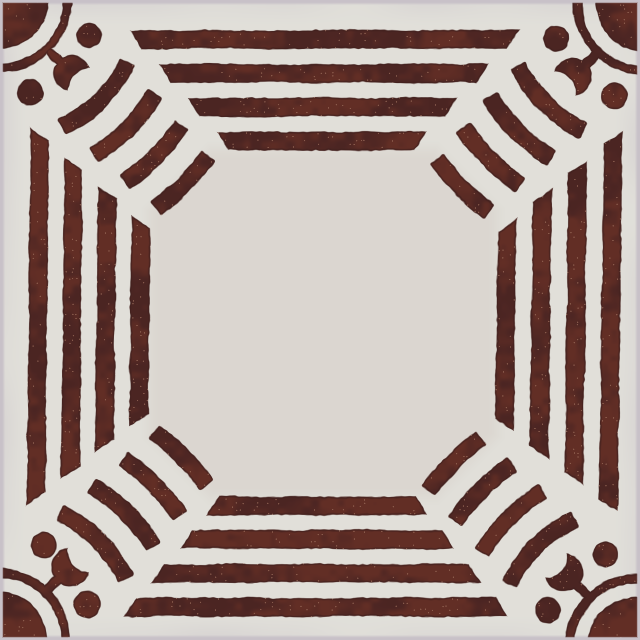
This pattern is drawn by a three.js fragment shader. Its source:

```glsl
varying vec2 vUv;

const vec3 CREAM = vec3(0.882, 0.876, 0.852);
const vec3 CENTER_GREY = vec3(0.859, 0.840, 0.816);
const vec3 LAVENDER = vec3(0.785, 0.758, 0.785);
const vec3 INK = vec3(0.385, 0.180, 0.145);
const vec3 DARK_INK = vec3(0.295, 0.145, 0.135);
const vec3 SPECK = vec3(0.60, 0.42, 0.35);

float hash(vec2 p) {
  vec3 q = fract(vec3(p.xyx) * 0.1031);
  q += dot(q, q.yzx + 33.33);
  return fract((q.x + q.y) * q.z);
}

float noise(vec2 p) {
  vec2 cell = floor(p);
  vec2 f = fract(p);
  f = f * f * (3.0 - 2.0 * f);
  float low = mix(hash(cell), hash(cell + vec2(1.0, 0.0)), f.x);
  float high = mix(hash(cell + vec2(0.0, 1.0)), hash(cell + 1.0), f.x);
  return mix(low, high, f.y);
}

float circle(vec2 p, vec2 center, float radius) {
  return length(p - center) - radius;
}

float segment(vec2 p, vec2 a, vec2 b, float halfWidth) {
  vec2 ab = b - a;
  float t = clamp(dot(p - a, ab) / dot(ab, ab), 0.0, 1.0);
  return length(p - a - ab * t) - halfWidth;
}

// Four parallel bars; p.x runs along the side, p.y inward.
// Each vec2 holds the first value and the step to the next bar.
float sideBars(vec2 p, vec2 depth, vec2 start, vec2 finish, float tilt) {
  float d = 1.0;
  for (int i = 0; i < 4; i++) {
    float n = float(i);
    float across = p.y - depth.x - depth.y * n - tilt * (p.x - 0.5);
    float bevel = 0.65 * across;
    float leftEnd = start.x + start.y * n + bevel - p.x;
    float rightEnd = p.x - finish.x - finish.y * n + bevel;
    float ends = max(leftEnd, rightEnd) * 0.84;
    d = min(d, max(abs(across) - 0.0147, ends));
  }
  return d;
}

// Arched strokes centered on the corner diagonal
float cornerStrokes(vec2 p) {
  float radius = length(p);
  float angle = atan(p.y, p.x) - 0.7854;
  float d = 1.0;
  for (int i = 0; i < 4; i++) {
    float n = float(i);
    float arc = 0.2214 + 0.0618 * n;
    float halfLength = 0.074 - 0.005 * n;
    vec2 box = abs(vec2(angle * arc, radius - arc)) - vec2(halfLength, 0.0137) + 0.003;
    float rounded = length(max(box, 0.0)) + min(max(box.x, box.y), 0.0) - 0.003;
    d = min(d, rounded);
  }
  return d;
}

// Quarter disc, ring, stemmed crescent and two dots
float cornerMotif(vec2 p, vec2 shift, vec2 sideDot) {
  p -= shift;
  float d = min(cornerStrokes(p), length(p) - 0.077);
  d = min(d, abs(length(p) - 0.1055) - 0.0073);
  float crescent = max(circle(p, vec2(0.113, 0.115), 0.029),
                       -circle(p, vec2(0.143, 0.141), 0.0352));
  d = min(d, crescent);
  d = min(d, segment(p, vec2(0.078, 0.081), vec2(0.099, 0.101), 0.0075));
  d = min(d, circle(p, vec2(0.139, 0.056), 0.0202));
  return min(d, circle(p, sideDot, 0.0202));
}

float tileDesign(vec2 p) {
  vec2 r = 1.0 - p;
  float d = sideBars(p, vec2(0.0618, 0.0528), vec2(0.212, 0.045), vec2(0.801, -0.048), 0.0);
  d = min(d, sideBars(vec2(p.x, r.y), vec2(0.0514, 0.0528), vec2(0.203, 0.0436), vec2(0.784, -0.0417), 0.0));
  d = min(d, sideBars(p.yx, vec2(0.0592, 0.0531), vec2(0.2096, 0.0456), vec2(0.7786, -0.041), -0.01));
  d = min(d, sideBars(vec2(p.y, r.x), vec2(0.0456, 0.0547), vec2(0.215, 0.0456), vec2(0.789, -0.0417), 0.013));
  vec2 sideDot = vec2(0.048, 0.1445);
  d = min(d, cornerMotif(p, vec2(0.0), sideDot));
  d = min(d, cornerMotif(vec2(r.x, p.y), vec2(-0.008, 0.005), sideDot));
  d = min(d, cornerMotif(vec2(p.x, r.y), vec2(-0.003, -0.001), vec2(0.071, 0.149)));
  return min(d, cornerMotif(r, vec2(0.005, -0.010), sideDot));
}

vec3 glazeColor(vec2 p, float border) {
  vec2 q = abs(p - vec2(0.505));
  float octagon = max(max(q.x, q.y) - 0.27, (q.x + q.y - 0.445) * 0.707);
  vec3 glaze = mix(CENTER_GREY, CREAM, smoothstep(-0.015, 0.02, octagon));
  float haze = (1.0 - smoothstep(0.0, 0.045, border)) * noise(p * 9.0);
  glaze = mix(glaze, LAVENDER, haze * 0.35);
  return mix(LAVENDER, glaze, smoothstep(0.003, 0.009, border));
}

vec3 inkColor(vec2 p, float d) {
  float mottling = noise(p * 13.0) * 0.65 + noise(p * 75.0) * 0.35;
  vec3 ink = mix(INK, DARK_INK, smoothstep(0.35, 0.75, mottling));
  ink = mix(ink, DARK_INK * 0.85, smoothstep(-0.004, -0.001, d) * 0.7);
  vec2 grid = p * 180.0;
  vec2 cell = floor(grid);
  vec2 center = 0.3 + 0.4 * vec2(hash(cell + 7.0), hash(cell + 19.0));
  float grain = 1.0 - smoothstep(0.08, 0.30, length(fract(grid) - center));
  return mix(ink, SPECK, grain * step(0.91, hash(cell + 41.0)) * 0.75);
}

void main() {
  vec2 p = vec2(vUv.x, 1.0 - vUv.y);
  vec2 inset = min(p, 1.0 - p);
  float border = min(inset.x, inset.y);

  // Hand-painted edge wobble
  float wobble = (noise(p * 28.0) - 0.5) * 0.003 + (noise(p * 150.0) - 0.5) * 0.002;
  float d = tileDesign(p) + wobble;
  float coverage = 1.0 - smoothstep(-0.0013, 0.0013, d);
  coverage *= smoothstep(0.003, 0.006, border);

  vec3 color = mix(glazeColor(p, border), inkColor(p, d), coverage);
  gl_FragColor = vec4(color, 1.0);
}
```
